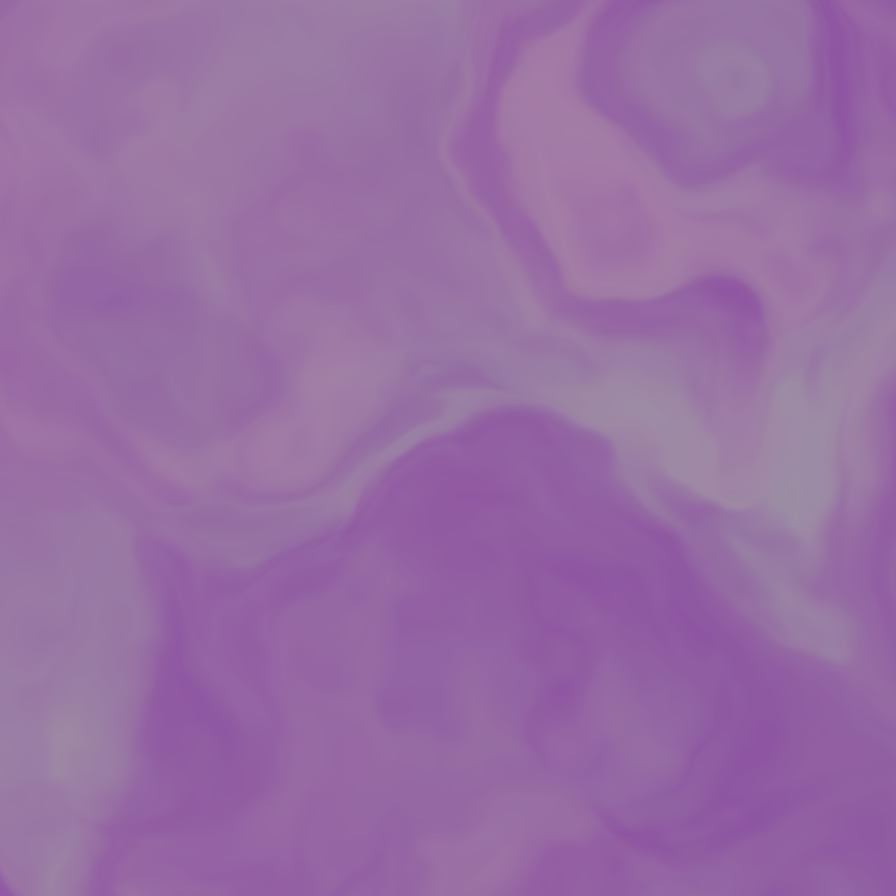
Write a three.js fragment shader that draws this texture.

```glsl
varying vec2 vUv;

// Sine-free hash of a lattice point
float hash(vec2 cell) {
  vec3 h = fract(vec3(cell.xyx) * 0.1031);
  h += dot(h, h.yzx + 33.33);
  return fract((h.x + h.y) * h.z);
}

// Value noise with quintic smoothing
float noise(vec2 p) {
  vec2 cell = floor(p);
  vec2 f = p - cell;
  vec2 s = f * f * f * (f * (f * 6.0 - 15.0) + 10.0);
  float low = mix(hash(cell), hash(cell + vec2(1.0, 0.0)), s.x);
  float high = mix(hash(cell + vec2(0.0, 1.0)), hash(cell + vec2(1.0, 1.0)), s.x);
  return mix(low, high, s.y);
}

// Layered noise, each octave rotated and finer, normalised to 0..1
float fbm(vec2 p, float gain) {
  mat2 turn = mat2(1.6, 1.2, -1.2, 1.6);
  float sum = 0.0;
  float total = 0.0;
  float amplitude = 1.0;
  for (int i = 0; i < 4; i++) {
    sum += amplitude * noise(p);
    total += amplitude;
    amplitude *= gain;
    p = turn * p + vec2(17.3, 9.1);
  }
  return sum / total;
}

// Two independent noise fields, centred on zero
vec2 drift(vec2 p, float gain) {
  return vec2(fbm(p + vec2(3.7, 41.2), gain), fbm(p + vec2(58.4, 12.9), gain)) - 0.5;
}

// Purple ramp with a faint shift between pink and grey-blue
vec3 smokeColor(float lightness, float tint) {
  vec3 deepViolet = vec3(0.548, 0.305, 0.632);
  vec3 paleMauve = vec3(0.616, 0.506, 0.645);
  vec3 pinkShift = vec3(0.020, -0.025, 0.004);
  return mix(deepViolet, paleMauve, lightness) + pinkShift * tint * lightness;
}

void main() {
  const float SCALE = 3.1;
  const float SWIRL = 2.2;
  const float FOLD = 2.6;
  const float CONTRAST = 1.55;
  const float MEAN_LIGHTNESS = 0.66;

  // Fold the plane twice to draw the clouds into curling wisps
  vec2 p = vUv * SCALE + vec2(5.0, 8.0);
  vec2 swirl = drift(p, 0.4);
  vec2 fold = drift(p + SWIRL * swirl, 0.42);
  float density = fbm(p + FOLD * fold + vec2(23.0, 31.0), 0.42);

  float lightness = clamp(MEAN_LIGHTNESS + CONTRAST * (density - 0.5), 0.0, 1.12);
  float tint = clamp(3.0 * fold.x, -1.0, 1.0);
  gl_FragColor = vec4(smokeColor(lightness, tint), 1.0);
}
```
